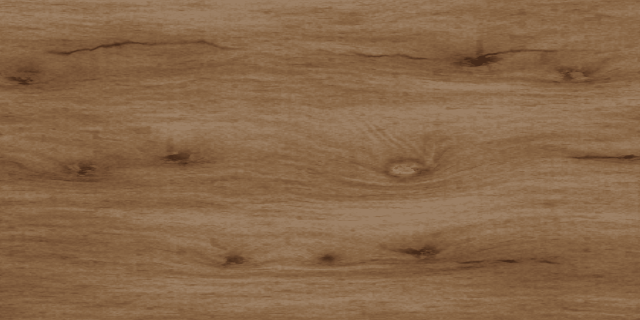
Write a Shadertoy shader that draws this texture.

```glsl
const vec3 DEEP_BROWN = vec3(0.28, 0.17, 0.10);
const vec3 DARK_WOOD = vec3(0.45, 0.31, 0.20);
const vec3 MID_WOOD = vec3(0.53, 0.393, 0.262);
const vec3 LIGHT_WOOD = vec3(0.60, 0.485, 0.375);
const vec2 EYE_CENTER = vec2(1.27, 0.47);
const vec2 EYE_SIZE = vec2(0.062, 0.03);
const int KNOTS = 9;
const int CRACKS = 4;

float hash(vec2 p) {
    return fract(sin(dot(p, vec2(127.1, 311.7))) * 43758.55);
}

float noise(vec2 p) {
    vec2 i = floor(p), f = fract(p);
    f = f * f * (3.0 - 2.0 * f);
    vec2 e = vec2(1.0, 0.0);
    return mix(mix(hash(i), hash(i + e.xy), f.x),
               mix(hash(i + e.yx), hash(i + e.xx), f.x), f.y);
}

float fbm(vec2 p) {
    float sum = 0.0, amp = 0.5;
    for (int i = 0; i < 4; i++) {
        sum += amp * noise(p);
        p = p * 2.03 + 17.3;
        amp *= 0.5;
    }
    return sum / 0.9375;
}

float gauss(vec2 d) {
    return exp(-dot(d, d));
}

// Peak that bends the growth rings into closed ovals
float ringPeak(vec2 d) {
    return exp(-sqrt(dot(d, d) + 0.04));
}

// Knots lie in three rows along the board
vec2 knotCenter(float i) {
    float row = mod(i + 2.0, 3.0);
    float jitter = 0.08 * (hash(vec2(i, 3.0)) - 0.5);
    return vec2(2.0 * fract(i * 0.618 + 0.04), 0.19 + 0.3 * row + jitter);
}

// Thin broken split running to the right from its start
float crack(vec2 p, vec2 start, float len) {
    float along = (p.x - start.x) / len;
    float span = smoothstep(0.0, 0.1, along) * (1.0 - smoothstep(0.6, 1.0, along));
    float path = start.y + 0.04 * (noise(vec2(p.x * 5.0, start.y * 40.0)) - 0.5)
               + 0.02 * (fbm(vec2(p.x * 20.0, start.y * 70.0)) - 0.5);
    float dist = abs(p.y - path);
    float width = 0.004 + 0.006 * noise(vec2(p.x * 30.0, start.x * 9.0));
    float broken = smoothstep(0.2, 0.65, noise(vec2(p.x * 17.0, start.y * 31.0)));
    float line = (1.0 - smoothstep(0.0, width, dist)) * broken;
    return span * (0.9 * line + 0.32 * exp(-dist * 40.0));
}

// Pale core with a dark rim and small splits, as a change of tone
float eyeTone(vec2 p) {
    vec2 d = (p - EYE_CENTER) / EYE_SIZE;
    float r = length(d) + 0.7 * (fbm(p * vec2(20.0, 45.0)) - 0.5);
    float rim = exp(-pow((r - 1.0) / 0.28, 2.0));
    float core = 1.0 - smoothstep(0.5, 0.95, r);
    float split = smoothstep(0.6, 0.78, noise(p * vec2(80.0, 150.0)))
                * gauss(d * vec2(1.3, 2.4));
    return 0.5 * core - 0.5 * rim - 1.0 * split - 0.4 * gauss(d * 0.42);
}

// Slanted feather marks above the eye
float feather(vec2 p, vec2 center) {
    vec2 d = p - center;
    float band = gauss(vec2(d.x / 0.14, (d.y + 0.4 * d.x) / 0.03));
    float bend = 7.0 * fbm(p * vec2(9.0, 16.0));
    return band * sin((d.x + 1.2 * d.y) * 190.0 + bend);
}

void mainImage(out vec4 fragColor, in vec2 fragCoord) {
    vec2 p = fragCoord / iResolution.xy * vec2(2.0, 1.0);

    // Ring height, ring visibility and stains around the knots
    float ring = p.y + 0.07 * (fbm(p * vec2(1.8, 3.5)) - 0.5);
    vec2 eye = p - EYE_CENTER;
    ring += 0.17 * ringPeak(eye / vec2(0.18, 0.07));
    float near = gauss(eye / vec2(0.24, 0.085));
    float stain = 0.0;
    for (int k = 0; k < KNOTS; k++) {
        float i = float(k);
        float size = 0.65 + 0.7 * hash(vec2(i, 8.0));
        vec2 d = (p - knotCenter(i)) / size;
        ring += 0.085 * size * ringPeak(d / vec2(0.14, 0.042));
        near += 0.8 * gauss(d / vec2(0.18, 0.055));
        float rough = fbm(p * vec2(26.0, 65.0) + i);
        float blob = gauss(d / vec2(0.052, 0.022));
        stain += 1.2 * blob * smoothstep(0.38, 0.62, rough);
        stain += 0.35 * gauss(d / vec2(0.12, 0.04));
    }
    for (int k = 0; k < CRACKS; k++) {
        float i = float(k);
        vec2 start = vec2(2.0 * fract(0.52 + i * 0.18), fract(0.83 + i * 0.34));
        stain += crack(p, start, 0.4 + 0.6 * hash(vec2(i, 5.0)));
    }

    // Broad bands and growth rings
    float tone = 0.74 + 0.13 * cos(21.0 * (p.y - 0.63));
    tone += 1.15 * (fbm(p * vec2(1.3, 6.0) + 4.0) - 0.5);
    tone += 0.9 * (fbm(vec2(p.x * 1.6, ring * 30.0)) - 0.5);
    float waver = 5.0 * fbm(p * vec2(6.0, 14.0));
    tone += 0.17 * min(near, 1.0) * sin(ring * 120.0 + waver);

    // Fibres, pores and fine grain
    tone += 0.42 * (noise(vec2(p.x * 11.0, ring * 110.0)) - 0.5);
    tone += 0.36 * (noise(p * vec2(95.0, 235.0)) - 0.5);
    tone += 0.2 * (noise(p * vec2(210.0, 250.0) + 7.0) - 0.5);
    tone -= 0.32 * smoothstep(0.72, 0.95, noise(vec2(p.x * 30.0, ring * 150.0)));
    tone += eyeTone(p) + 0.22 * feather(p, EYE_CENTER + vec2(-0.06, 0.1)) - stain;

    vec3 wood = mix(DARK_WOOD, MID_WOOD, clamp(tone / 0.6, 0.0, 1.0));
    wood = mix(wood, LIGHT_WOOD, clamp((tone - 0.6) / 0.55, 0.0, 1.1));
    wood = mix(wood, DEEP_BROWN, clamp(-tone, 0.0, 1.0));
    fragColor = vec4(wood, 1.0);
}
```
